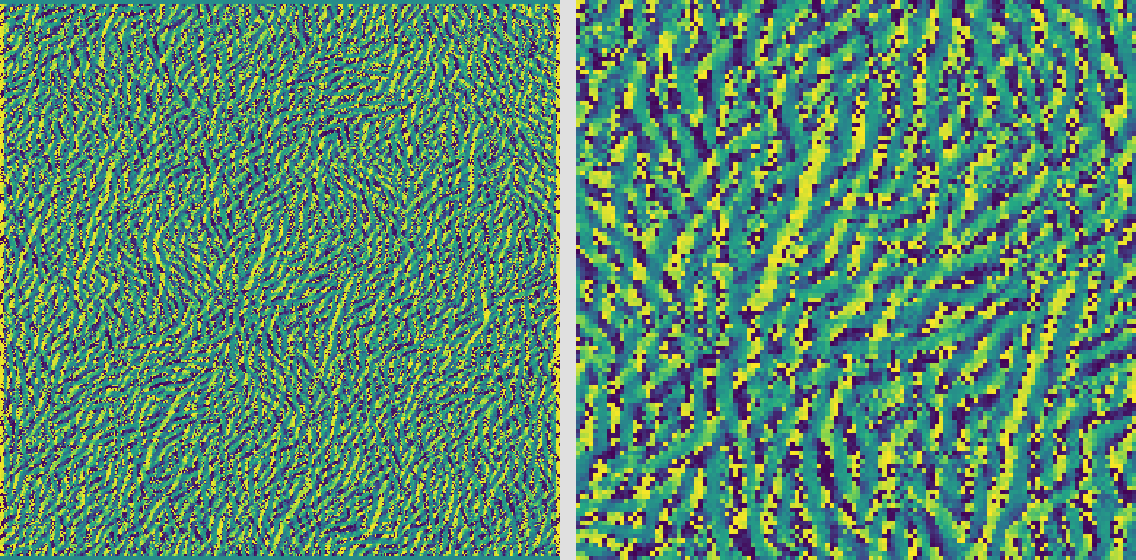
Left: the whole. Right: its middle third, enlarged.
Reproduce this texture procedurally as a Shadertoy shader.

```glsl
// Speckled map of ridge directions in a rough surface, coloured purple to teal to yellow.
#define GRAINS 384.0        // square grains across the canvas
#define RIDGE_CELLS 32.0    // grid of the short ridges
#define STREAK_CELLS 7.0    // grid of the long streaks
#define LEAN -0.27          // mean tilt of the ridge normals, radians
#define SWIRL 1.7           // how far the tilt drifts over the canvas
#define SPREAD 1.7          // random tilt of single ridges
#define DIAGONAL 0.55       // weight of diagonal directions
#define SPECKLE 0.55        // grain noise
#define STREAK_GAIN 2.4     // strength of the long streaks
#define BORDER 0.0085       // width of the frame

const float TAU = 6.2831853;

// Four random values for a lattice point
vec4 hash4(ivec2 cell, int seed) {
    uvec4 v = uvec4(uint(cell.x), uint(cell.y), uint(seed), 77u);
    v = v * 1664525u + 1013904223u;
    for (int i = 0; i < 2; i++) {
        v.x += v.y * v.w;
        v.y += v.z * v.x;
        v.z += v.x * v.y;
        v.w += v.y * v.z;
        v ^= v >> 16u;
    }
    return vec4(v >> 8u) / 16777216.0;
}

// Smooth value noise in 0..1
float valueNoise(vec2 p, int seed) {
    ivec2 i = ivec2(floor(p));
    vec2 f = fract(p);
    f = f * f * (3.0 - 2.0 * f);
    float low = mix(hash4(i, seed).x, hash4(i + ivec2(1, 0), seed).x, f.x);
    float high = mix(hash4(i + ivec2(0, 1), seed).x, hash4(i + ivec2(1, 1), seed).x, f.x);
    return mix(low, high, f.y);
}

// One windowed wave, as a double-angle direction vector
vec2 wavelet(vec2 offset, float normalAngle, float slim, float cycles, float phase) {
    float c = cos(normalAngle), s = sin(normalAngle);
    float across = c * offset.x + s * offset.y;
    float along = c * offset.y - s * offset.x;
    float w = max(0.0, 1.0 - slim * slim * across * across - along * along);
    float wave = w * w * cos(TAU * (cycles * across + phase));
    return wave * vec2(c * c - s * s, 2.0 * DIAGONAL * c * s);
}

// Dense short ridges that follow a slowly turning field
vec2 shortRidges(vec2 p) {
    float drift = LEAN + SWIRL * (valueNoise(p * 6.0, 3) - 0.5);
    vec2 g = p * RIDGE_CELLS, sum = vec2(0.0);
    ivec2 base = ivec2(floor(g));
    for (int y = -1; y <= 1; y++)
    for (int x = -1; x <= 1; x++)
    for (int k = 0; k < 6; k++) {
        ivec2 cell = base + ivec2(x, y);
        vec4 h = hash4(cell, 10 + k);
        float cycles = mix(1.4, 2.5, fract(h.w * 17.0));
        sum += wavelet(g - vec2(cell) - h.xy, drift + SPREAD * (h.z - 0.5), 1.5, cycles, h.w);
    }
    return sum;
}

// Sparse, long, steep streaks
vec2 longStreaks(vec2 p) {
    vec2 g = p * STREAK_CELLS, sum = vec2(0.0);
    g.x += 0.22 * (valueNoise(p * 14.0, 5) - 0.5);
    ivec2 base = ivec2(floor(g));
    for (int y = -1; y <= 1; y++)
    for (int x = -1; x <= 1; x++) {
        ivec2 cell = base + ivec2(x, y);
        vec4 h = hash4(cell, 30);
        float present = smoothstep(0.35, 0.75, h.w);
        sum += present * wavelet(g - vec2(cell) - h.xy, LEAN + 0.7 * (h.z - 0.5), 6.0, 6.6, 0.5);
    }
    return sum;
}

// Purple, blue, teal, green, yellow ramp
vec3 ramp(float t) {
    vec3 stops[6] = vec3[6](
        vec3(0.267, 0.005, 0.329), vec3(0.254, 0.265, 0.530), vec3(0.164, 0.471, 0.558),
        vec3(0.135, 0.659, 0.518), vec3(0.478, 0.821, 0.318), vec3(0.993, 0.906, 0.144));
    float s = clamp(t, 0.0, 1.0) * 5.0;
    int i = min(int(s), 4);
    return mix(stops[i], stops[i + 1], s - float(i));
}

void mainImage(out vec4 fragColor, in vec2 fragCoord) {
    // Snap to square grains
    vec2 grain = floor(fragCoord / iResolution.xy * GRAINS);
    vec2 p = (grain + 0.5) / GRAINS;

    // Direction vector: ridges, streaks and grain noise
    vec2 direction = shortRidges(p) + STREAK_GAIN * longStreaks(p);
    direction += SPECKLE * (2.0 * hash4(ivec2(grain), 50).xy - 1.0);

    // Frame: upright sides, level top and bottom
    vec2 edge = 1.0 - smoothstep(0.6 * BORDER, BORDER, min(p, 1.0 - p));
    direction += edge.x * vec2(-3.5, 0.45);
    direction = mix(direction, vec2(4.0, -0.4) + 0.25 * direction, edge.y);

    // Direction to colour; the ramp jumps from yellow to purple where it wraps
    float turn = atan(direction.y, direction.x) / TAU + 0.5;
    fragColor = vec4(ramp(turn), 1.0);
}
```
